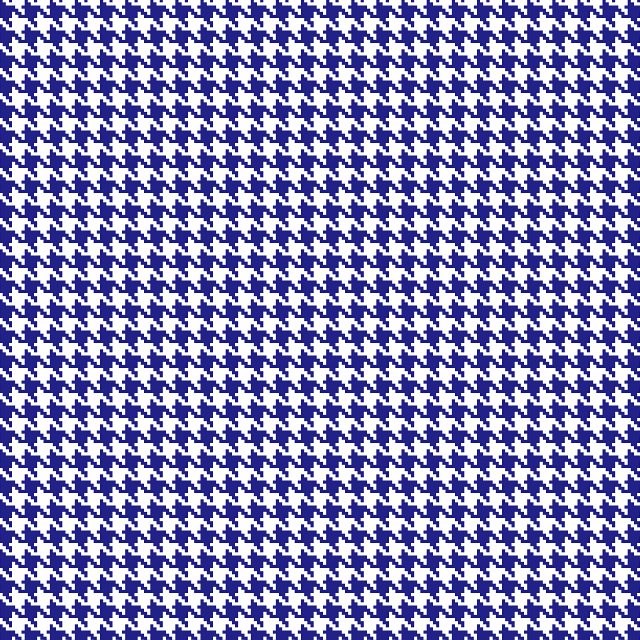
Write a Shadertoy shader that draws this pattern.

```glsl
// Navy and white houndstooth cloth, woven from four-thread colour bands in a 2/2 twill.

const vec2 REPEATS = vec2(25.47, 25.6);    // motifs per canvas height
const vec2 PHASE = vec2(0.02, 0.12);       // shift in motifs
const float THREADS = 8.0;                 // threads per motif
const vec3 WHITE = vec3(0.995);
const vec3 NAVY = vec3(0.13, 0.13, 0.53);
const float EDGE_DEPTH = 0.18;             // extra ink along the outlines
const float EDGE_REACH = 1.2;              // its reach in threads
const int TAPS = 6;

// 1 for a dark thread, 0 for a light one
float threadColour(float index) {
    return 1.0 - step(THREADS * 0.5, mod(index, THREADS));
}

// Ink of the thread on top: warp runs upright, weft runs across
float weave(vec2 p) {
    vec2 thread = floor(p);
    float weftOnTop = step(2.0, mod(thread.x + thread.y, 4.0));
    return mix(threadColour(thread.x), threadColour(thread.y), weftOnTop);
}

// Average ink over a box of the given size, in threads
float weaveCoverage(vec2 p, vec2 size) {
    float sum = 0.0;
    for (int j = 0; j < TAPS; j++) {
        for (int i = 0; i < TAPS; i++) {
            vec2 offset = (vec2(i, j) + 0.5) / float(TAPS) - 0.5;
            sum += weave(p + offset * size);
        }
    }
    return sum / float(TAPS * TAPS);
}

void mainImage(out vec4 fragColor, in vec2 fragCoord) {
    // Canvas position in threads
    vec2 uv = fragCoord / iResolution.y;
    vec2 p = (uv * REPEATS + PHASE) * THREADS;
    vec2 pixel = REPEATS * THREADS / iResolution.y;

    // Smooth coverage, slightly deeper beside each edge
    float ink = weaveCoverage(p, pixel);
    float surround = weaveCoverage(p, max(pixel, vec2(EDGE_REACH)));
    ink += EDGE_DEPTH * (ink - surround);

    fragColor = vec4(clamp(mix(WHITE, NAVY, ink), 0.0, 1.0), 1.0);
}
```
